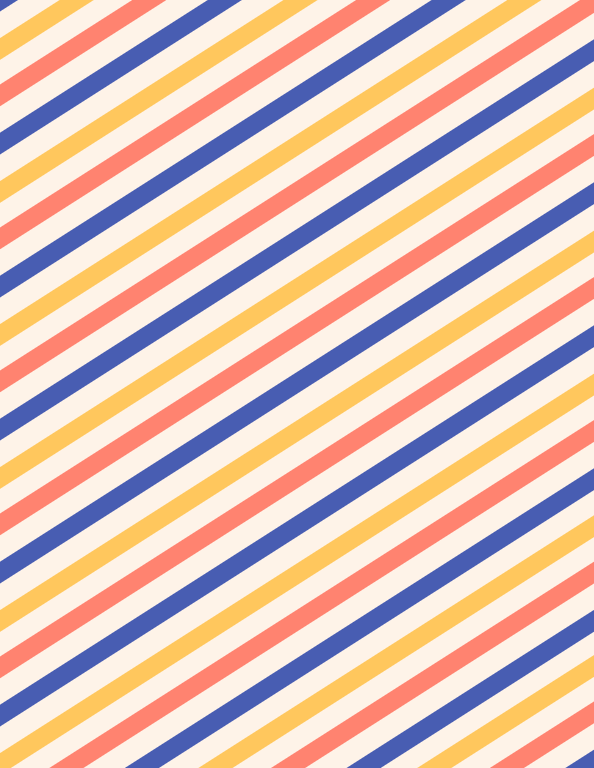
Reproduce this pattern procedurally as a WebGL 1 fragment shader.

```glsl
precision highp float;
// Slanted yellow, coral and blue stripes repeating over a cream ground.

uniform vec2 u_resolution;

// Lengths are fractions of the canvas height, measured down the left edge.
#define SLOPE 0.6388
#define PERIOD 0.1862
#define FIRST_STRIPE 0.0638
#define CORAL_OFFSET 0.0604
#define BLUE_OFFSET 0.1232
#define HALF_WIDTH 0.0142
#define LATE_SHIFT vec2(0.0018, 0.0060)
#define LATE_START vec2(1.146, 1.331)
#define CREAM vec3(0.996, 0.953, 0.910)
#define YELLOW vec3(1.0, 0.780, 0.365)
#define CORAL vec3(1.0, 0.514, 0.440)
#define BLUE vec3(0.282, 0.365, 0.698)

// Coverage of one repeating stripe centred at the given offset.
float stripe(float position, float offset, float pixel) {
  float phase = mod(position - offset + 0.5 * PERIOD, PERIOD);
  float distanceToCentre = abs(phase - 0.5 * PERIOD);
  return clamp((HALF_WIDTH - distanceToCentre) / pixel + 0.5, 0.0, 1.0);
}

// The last two groups sit slightly closer; the jumps fall in cream gaps.
float tightenLateGroups(float position) {
  float shift = mix(0.0, LATE_SHIFT.x, step(LATE_START.x, position));
  shift = mix(shift, LATE_SHIFT.y, step(LATE_START.y, position));
  return position + shift;
}

void main() {
  vec2 uv = gl_FragCoord.xy / u_resolution.y;
  float pixel = length(vec2(1.0, SLOPE)) / u_resolution.y;

  // Follow the slant back to the left edge, counting down from the top.
  float position = 1.0 - uv.y + SLOPE * uv.x;
  position = tightenLateGroups(position) - FIRST_STRIPE;

  // Lay the three stripes over the ground.
  vec3 color = CREAM;
  color = mix(color, YELLOW, stripe(position, 0.0, pixel));
  color = mix(color, CORAL, stripe(position, CORAL_OFFSET, pixel));
  color = mix(color, BLUE, stripe(position, BLUE_OFFSET, pixel));
  gl_FragColor = vec4(color, 1.0);
}
```
